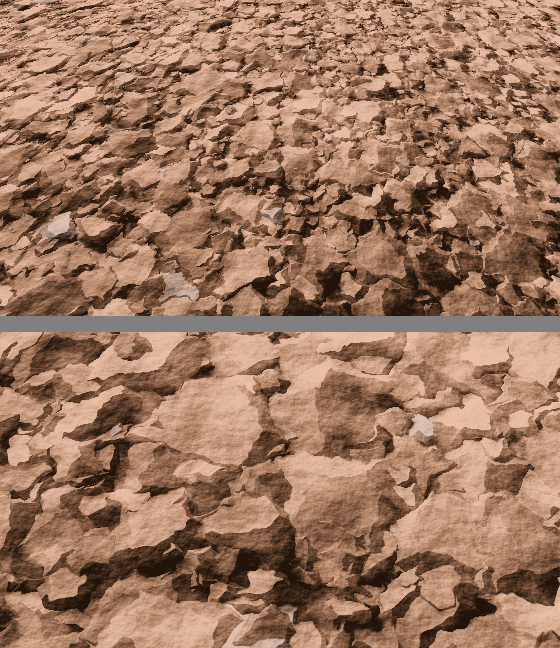
Top, the full canvas; bottom, a detail of the centre.
Give the GLSL for this texture, as a Shadertoy shader.

```glsl
// Field of broken dry earth clods, receding towards the top in warm side light.

const float HORIZON = 1.45;       // height of the vanishing line, canvas heights
const float CLODS_ACROSS = 6.4;   // density of the large clods
const float ROW_DENSITY = 16.5;   // foreshortened density along the depth
const int LAYERS = 4;             // clod sizes, from slabs to crumbs
const float SIZE_STEP = 0.62;     // size ratio between layers
const float FRONT_SLOPE = 1.7;
const float BACK_SLOPE = 4.0;
const float TILT = 1.9;
const vec3 LIGHT = vec3(-0.34, 0.58, 0.74);
const float SHADOW_SLOPE = 0.62;
const float SHADOW_DEPTH = 0.27;
const float CAVITY_DEPTH = 0.20;
const float GRAIN = 0.17;
const float TINT = 0.09;          // brightness spread between clods
const float PATCHES = 0.20;       // broad light and dark areas
const float HAZE = 0.22;          // brightening with distance
const float PIVOT = 0.565;        // light level shown as the middle tone
const float CONTRAST = 7.0;

// Earth tones from crevice to sunlit crust, and the tone level of each
const vec3 EARTH[6] = vec3[6](
    vec3(0.13, 0.07, 0.04), vec3(0.30, 0.20, 0.13), vec3(0.47, 0.32, 0.23),
    vec3(0.62, 0.45, 0.34), vec3(0.76, 0.58, 0.47), vec3(0.88, 0.72, 0.62));
const float LEVEL[6] = float[6](0.04, 0.14, 0.285, 0.48, 0.715, 0.915);

vec3 hash3(vec2 p) {
    vec3 v = fract(p.xyx * vec3(0.1031, 0.1030, 0.0973));
    v += dot(v, v.yxz + 33.33);
    return fract((v.xxy + v.yzz) * v.zyx);
}

float cornerSlope(vec2 cell, vec2 corner, vec2 f) {
    return dot(hash3(cell + corner).xy * 2.0 - 1.0, f - corner);
}

float gradientNoise(vec2 p) {
    vec2 cell = floor(p), f = fract(p);
    vec2 u = f * f * f * (f * (f * 6.0 - 15.0) + 10.0);
    float low = mix(cornerSlope(cell, vec2(0, 0), f), cornerSlope(cell, vec2(1, 0), f), u.x);
    float high = mix(cornerSlope(cell, vec2(0, 1), f), cornerSlope(cell, vec2(1, 1), f), u.x);
    return mix(low, high, u.y);
}

// Tilted top cut by five side faces: x = height, yz = gradient
vec3 clod(vec2 d, vec3 seed, float soft) {
    vec2 tilt = TILT * (vec2(seed.z, fract(seed.x * 9.7)) - 0.5);
    vec3 body = vec3(mix(0.28, 0.55, seed.y) + dot(tilt, d), tilt);
    for (int i = 0; i < 5; i++) {
        float vary = fract(seed.z * 17.0 + float(i * i) * 0.37 + seed.y * 5.0);
        float angle = 6.2832 * seed.x + 1.2566 * (float(i) + 0.6 * vary);
        vec2 n = vec2(cos(angle), sin(angle));
        float slope = mix(FRONT_SLOPE, BACK_SLOPE, smoothstep(-0.2, 0.8, n.y));
        float face = slope * (mix(0.36, 0.70, fract(vary * 7.0)) - dot(n, d));
        body = mix(body, vec3(face, -slope * n), smoothstep(-soft, soft, body.x - face));
    }
    return body;
}

// Highest clod surface: x = height, yz = gradient, w = tint
vec4 rubble(vec2 q, float soft) {
    q += 0.12 * vec2(gradientNoise(q * 4.0), gradientNoise(q * 4.0 + 37.0));
    q += 0.05 * vec2(gradientNoise(q * 13.0), gradientNoise(q * 13.0 + 71.0));
    vec4 surface = vec4(0.0);
    float size = 1.0;
    for (int layer = 0; layer < LAYERS; layer++) {
        vec2 p = q / size + float(layer) * 19.37;
        vec2 cell = floor(p);
        float rare = layer == 0 ? 0.25 : 0.3;
        for (int k = 0; k < 9; k++) {
            vec2 id = cell + vec2(k % 3 - 1, k / 3 - 1);
            vec3 place = hash3(id + float(layer) * 53.0 + 200.0);
            vec2 d = p - id - 0.5 - 0.55 * (place.xy - 0.5);
            if (place.z < rare || dot(d, d) > 1.0) continue;
            vec3 seed = hash3(id + float(layer) * 31.0 + 420.0);
            vec3 body = clod(d, seed, soft / size);
            float lift = layer == 0 ? 0.2 * place.x : 0.45 * place.x * sqrt(place.y);
            float tint = 2.0 * fract(place.z * 23.0) - 1.0;
            vec4 top = vec4(lift + body.x * size, body.yz, tint);
            float cover = smoothstep(0.0, 2.0 * soft / size, body.x);
            surface = mix(surface, top, cover * smoothstep(-soft, soft, top.x - surface.x));
        }
        size *= SIZE_STEP;
    }
    return surface;
}

// Lumps and crumbly grain, fading out where they get finer than a pixel
float grainRelief(vec2 q, vec2 toLight, float pixel) {
    float sum = 0.0, freq = 2.4, weight = 1.8;
    for (int i = 0; i < 5; i++) {
        vec2 p = q * freq + float(i) * 11.3;
        float fade = 1.0 - smoothstep(0.4, 1.0, freq * pixel);
        sum += weight * fade * (gradientNoise(p - 0.25 * toLight) - 0.6 * gradientNoise(p + 0.25 * toLight));
        freq *= 2.15;
        weight = 1.0;
    }
    return sum;
}

vec3 earthColour(float tone) {
    vec3 colour = EARTH[0];
    for (int i = 1; i < 6; i++)
        colour = mix(colour, EARTH[i], clamp((tone - LEVEL[i - 1]) / (LEVEL[i] - LEVEL[i - 1]), 0.0, 1.0));
    return colour * (1.0 + 0.8 * max(tone - LEVEL[5], 0.0));
}

void mainImage(out vec4 fragColor, in vec2 fragCoord) {
    // Perspective ground coordinates
    vec2 p = (fragCoord - vec2(0.5 * iResolution.x, 0.0)) / iResolution.y;
    float depth = HORIZON - p.y;
    vec2 q = vec2(CLODS_ACROSS * p.x / depth, ROW_DENSITY * inversesqrt(depth)) + 40.0;
    float pixel = CLODS_ACROSS / (depth * iResolution.y);
    float soft = max(1.2 * pixel, 0.012);

    // Facet light, tint and grain
    vec4 ground = rubble(q, soft);
    vec2 toLight = normalize(LIGHT.xy);
    float light = 0.42 + 0.42 * dot(normalize(vec3(-ground.yz, 1.0)), LIGHT);
    light += TINT * ground.w + GRAIN * grainRelief(q, toLight, pixel);
    light += PATCHES * gradientNoise(q * 0.35) + HAZE * (p.y - 0.5);

    // Cast shadows and dark hollows
    float blocked = 0.0;
    for (int i = 1; i <= 3; i++) {
        float reach = 0.08 * float(i) + 0.015 * float(i * i);
        blocked = max(blocked, rubble(q + toLight * reach, soft).x - ground.x - SHADOW_SLOPE * reach);
    }
    light -= SHADOW_DEPTH * smoothstep(0.01, 0.26, blocked);
    light -= CAVITY_DEPTH * (1.0 - smoothstep(0.0, 0.28, ground.x));

    // Tone, with a few greyish slabs
    vec3 colour = earthColour(1.0 / (1.0 + exp(-CONTRAST * (light - PIVOT))));
    float grey = 0.35 * smoothstep(0.95, 0.98, ground.w);
    colour = mix(colour, dot(colour, vec3(0.3, 0.6, 0.1)) * vec3(1.02, 1.0, 1.03), grey);
    fragColor = vec4(colour, 1.0);
}
```
